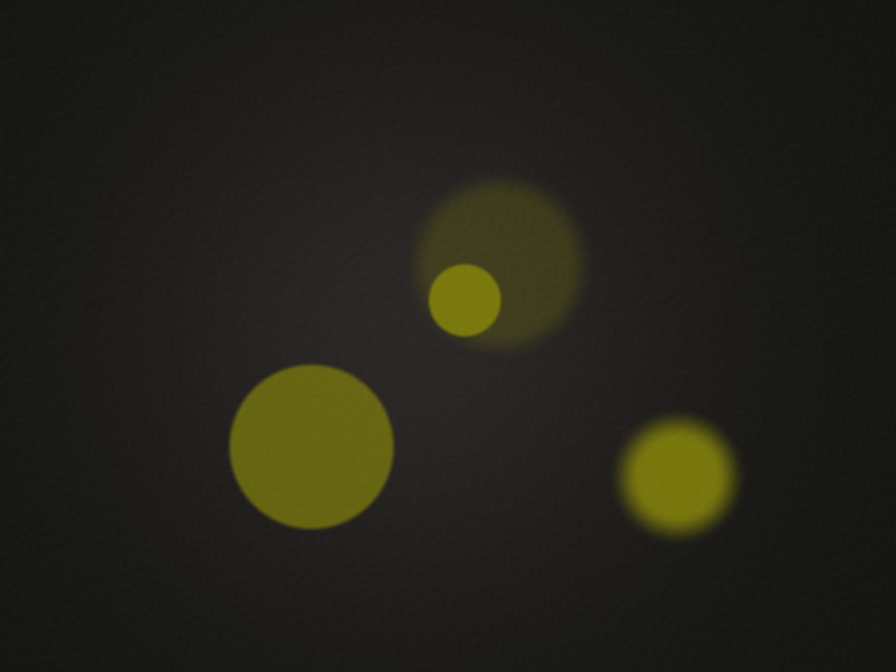
Write a Shadertoy shader that draws this background.

```glsl
#define CORE_COLOR vec3(0.168, 0.155, 0.150)
#define RIM_COLOR vec3(0.082, 0.082, 0.069)
#define DISC_COLOR vec3(0.500, 0.495, 0.050)
#define GLOW_CENTER vec2(-0.055, 0.010)
#define GLOW_FALLOFF 4.8
#define GRAIN_SCALE 170.0
#define GRAIN_AMOUNT 0.012

float hash(vec2 p) {
    vec3 q = fract(vec3(p.xyx) * 0.1031);
    q += dot(q, q.yzx + 33.33);
    return fract((q.x + q.y) * q.z);
}

float valueNoise(vec2 p) {
    vec2 cell = floor(p);
    vec2 f = fract(p);
    f = f * f * (3.0 - 2.0 * f);
    float low = mix(hash(cell), hash(cell + vec2(1.0, 0.0)), f.x);
    float high = mix(hash(cell + vec2(0.0, 1.0)), hash(cell + vec2(1.0)), f.x);
    return mix(low, high, f.y);
}

// Blends a disc over the base; softness is half the width of its edge
vec3 addDisc(vec3 base, vec2 p, vec2 center, float radius, float softness, float opacity) {
    float edge = max(softness, 0.75 / iResolution.y);
    float distanceToRim = length(p - center) - radius;
    float coverage = 1.0 - smoothstep(-edge, edge, distanceToRim);
    return mix(base, DISC_COLOR, coverage * opacity);
}

// Slanted relief, as on fine leather
float grain(vec2 p) {
    vec2 q = p * GRAIN_SCALE + 300.0;
    return valueNoise(q) - valueNoise(q + vec2(0.5, -0.6));
}

void mainImage(out vec4 fragColor, in vec2 fragCoord) {
    // Centered coordinates, one unit per canvas height
    vec2 p = (fragCoord - 0.5 * iResolution.xy) / iResolution.y;

    // Dim warm glow
    vec2 fromGlow = p - GLOW_CENTER;
    float glow = exp(-GLOW_FALLOFF * dot(fromGlow, fromGlow));
    vec3 color = mix(RIM_COLOR, CORE_COLOR, glow);

    // Discs, from back to front
    color = addDisc(color, p, vec2(0.077, 0.106), 0.122, 0.022, 0.27);
    color = addDisc(color, p, vec2(-0.203, -0.165), 0.122, 0.005, 0.73);
    color = addDisc(color, p, vec2(0.025, 0.053), 0.0535, 0.004, 0.92);
    color = addDisc(color, p, vec2(0.342, -0.210), 0.080, 0.025, 0.93);

    // Surface texture
    color += GRAIN_AMOUNT * grain(p);
    fragColor = vec4(clamp(color, 0.0, 1.0), 1.0);
}
```
